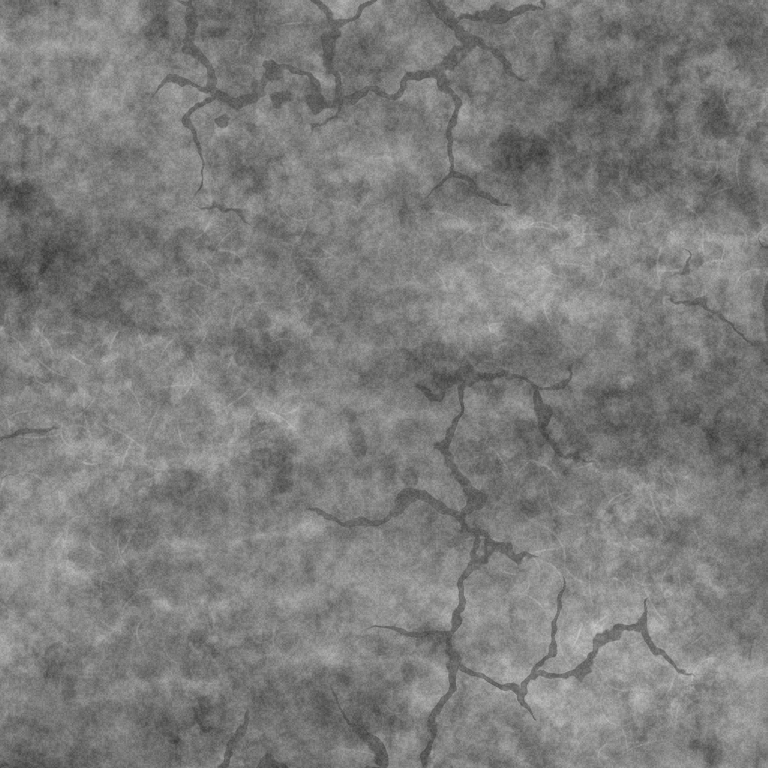
This texture is drawn by a WebGL 2 fragment shader. Its source:

```glsl
#version 300 es
precision highp float;
// Weathered grey concrete with broken cracks, pale bands, speckle and scratches.
uniform vec2 u_resolution;
out vec4 fragColor;

vec2 hash2(vec2 cell) {
    uvec2 q = uvec2(ivec2(floor(cell))) * uvec2(1597u, 3571u);
    uint n = (q.x ^ q.y) * 2654435u + q.x * 7919u;
    n = (n ^ (n >> 15)) * 739391u;
    n = (n ^ (n >> 13)) * 974711u;
    n ^= n >> 16;
    return vec2(n & 65535u, n >> 16) / 65535.0;
}

float noise(vec2 p) {
    vec2 i = floor(p), f = fract(p);
    f = f * f * (3.0 - 2.0 * f);
    return mix(mix(hash2(i).x, hash2(i + vec2(1, 0)).x, f.x),
               mix(hash2(i + vec2(0, 1)).x, hash2(i + vec2(1, 1)).x, f.x), f.y);
}

float fbm(vec2 p) {
    float sum = 0.0, amp = 0.516;
    for (int i = 0; i < 5; i++) {
        sum += amp * noise(p);
        p = mat2(1.6, 1.2, -1.2, 1.6) * p + 17.3;
        amp *= 0.5;
    }
    return sum;
}

// Distance to the nearest border between scattered cells.
float cellBorder(vec2 p) {
    vec2 base = floor(p), nearest = vec2(0), nearCell = vec2(0);
    float best = 9.0;
    for (int y = -1; y <= 1; y++)
    for (int x = -1; x <= 1; x++) {
        vec2 cell = base + vec2(x, y);
        vec2 toSite = cell + hash2(cell) - p;
        if (dot(toSite, toSite) < best) {
            best = dot(toSite, toSite);
            nearest = toSite;
            nearCell = cell;
        }
    }
    float border = 9.0;
    for (int y = -2; y <= 2; y++)
    for (int x = -2; x <= 2; x++) {
        vec2 cell = nearCell + vec2(x, y);
        vec2 toSite = cell + hash2(cell) - p;
        vec2 across = toSite - nearest;
        if (dot(across, across) > 0.0001)
            border = min(border, dot(0.5 * (toSite + nearest), normalize(across)));
    }
    return border;
}

// Short thin arcs, one per grid cell, in random directions.
float scratches(vec2 p, float scale, float pixel) {
    vec2 g = p * scale;
    float ink = 0.0;
    for (int y = -1; y <= 1; y++)
    for (int x = -1; x <= 1; x++) {
        vec2 cell = floor(g) + vec2(x, y);
        vec2 rnd = hash2(cell + 71.0);
        float angle = 6.2832 * rnd.x, radius = 0.3 + 2.0 * rnd.y * rnd.y;
        vec2 d = g - cell - hash2(cell + 133.0);
        d = mat2(cos(angle), sin(angle), -sin(angle), cos(angle)) * d;
        float off = abs(length(d - vec2(0, radius)) - radius) / scale;
        float along = 1.0 - smoothstep(0.15, 0.5, length(d));
        ink = max(ink, along * (1.0 - smoothstep(0.0003, 0.0008 + pixel, off)));
    }
    return ink;
}

void main() {
    vec2 p = gl_FragCoord.xy / u_resolution.y;
    float pixel = 1.0 / u_resolution.y;
    vec2 warp = vec2(fbm(p * 9.0 + 31.0), fbm(p * 9.0 + 57.0)) - 0.5;

    // Cloudy stains, stretched sideways, with finer mottling
    float clouds = fbm(p * vec2(2.6, 4.6) + 3.0 + warp * 0.5);
    float mottle = fbm(p * vec2(13.0, 19.0) + 41.0);
    float fine = fbm(p * 65.0 + 11.0);
    float tone = 0.468 + 0.34 * (clouds - 0.5) + 0.22 * (mottle - 0.5) + 0.20 * (fine - 0.5);

    // Pale horizontal bands with ragged edges
    float level = p.y * 9.0 + 1.6 * noise(p * vec2(2.0, 3.0) + 8.0) + warp.y * 0.9;
    float band = exp(-7.0 * abs(fract(level) - 0.5));
    tone += 0.075 * band * smoothstep(0.4, 0.75, noise(p * vec2(3.5, 8.0) + 90.0));

    // Worn pale flecks and dark pits, gathered in patches
    float flecks = smoothstep(0.53, 0.63, fbm(p * 48.0 + 140.0));
    tone += 0.055 * flecks * smoothstep(0.4, 0.65, fbm(p * 7.0 + 210.0));
    float pits = smoothstep(0.59, 0.68, fbm(p * vec2(30.0, 24.0) + 300.0));
    tone -= 0.06 * pits * smoothstep(0.42, 0.6, fbm(p * 6.0 + 260.0));

    // Faint vertical drips
    float drips = smoothstep(0.6, 0.85, noise(p * vec2(48.0, 8.0) + warp * 3.0 + 5.0));
    tone -= 0.045 * drips * smoothstep(0.45, 0.7, noise(p * 5.0 + 400.0));

    // Scratches
    float worn = smoothstep(0.4, 0.7, noise(p * 6.0 + 500.0));
    tone += 0.06 * worn * max(scratches(p, 11.0, pixel), scratches(p + 3.7, 19.0, pixel));

    // Cracks that swell, taper and break off
    float border = cellBorder(p * 7.0 + warp * 1.1 + 20.0) / 7.0;
    float opening = smoothstep(0.47, 0.72, noise(p * 6.5 + 620.0));
    float halfWidth = 0.0055 * opening * (0.6 + 0.8 * noise(p * 40.0));
    float crack = 1.0 - smoothstep(halfWidth - 0.001, halfWidth + 0.001 + pixel, border);
    crack *= smoothstep(0.0, 0.25, opening);
    tone = mix(tone, 0.345 + 0.12 * (fine - 0.5) + 0.15 * (clouds - 0.5), 0.8 * crack);

    // Sandy grain
    tone += 0.07 * (hash2(p * 512.0).x - 0.5) + 0.06 * (noise(p * 230.0) - 0.5);
    fragColor = vec4(tone + vec3(0.001, 0.001, -0.003), 1.0);
}
```
